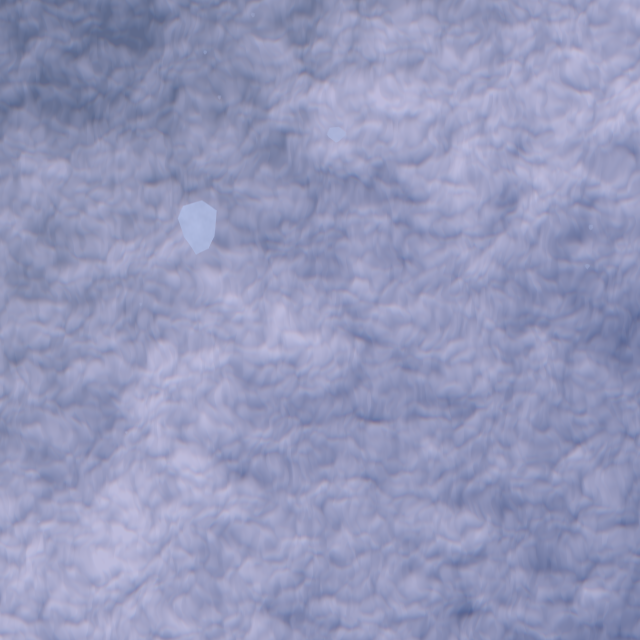
A Shadertoy shader for this texture:

```glsl
// Soft lavender-grey cloud of small ragged puffs, with a few pale flakes drifting over it.

const vec3 SHADOW_BLUE = vec3(0.410, 0.448, 0.610);
const vec3 SHADOW_SLATE = vec3(0.425, 0.462, 0.595);
const vec3 LIT_LILAC = vec3(0.695, 0.695, 0.825);
const vec3 FLAKE_PALE = vec3(0.670, 0.720, 0.870);

vec2 hash2(vec2 p) {
    vec3 q = fract(p.xyx * vec3(0.1031, 0.1030, 0.0973));
    q += dot(q, q.yzx + 33.33);
    return fract((q.xx + q.yz) * q.zy);
}

// Layered sines: slow, wandering variation in about -1..1
float waves(vec2 p, float seed) {
    float sum = 0.0, amp = 0.5;
    for (int i = 0; i < 4; i++) {
        sum += amp * sin(p.x + seed + 1.3 * sin(p.y + seed * 1.7));
        p = mat2(0.8, 0.6, -0.6, 0.8) * p * 1.8;
        amp *= 0.6;
    }
    return sum;
}

// Smooth cellular noise: x = rounded puff height, y = blended tone of the cells
vec2 puffs(vec2 p, float sharpness) {
    vec2 cell = floor(p), f = fract(p);
    float total = 0.0, tone = 0.0;
    for (int y = -1; y <= 1; y++)
    for (int x = -1; x <= 1; x++) {
        vec2 o = vec2(x, y);
        vec2 d = o + hash2(cell + o) - f;
        float w = exp(-sharpness * dot(d, d));
        total += w;
        tone += w * hash2(cell + o + 57.0).x;
    }
    return vec2(1.0 + log(total) / sharpness, tone / total);
}

// Three sizes of puff stacked together
vec2 relief(vec2 p) {
    return 0.40 * puffs(p * vec2(14.0, 16.0), 7.0)
         + 0.36 * puffs(p * vec2(29.0, 32.0) + 9.0, 7.0)
         + 0.24 * puffs(p * vec2(64.0, 60.0) + 31.0, 6.0);
}

// Signed distance across the bright diagonal bank
float bankDistance(vec2 uv) {
    return dot(uv - vec2(0.55, 0.50), vec2(-0.67, 0.74));
}

float cloudTone(vec2 uv) {
    vec2 p = uv + 0.012 * vec2(waves(uv * 23.0, 1.0), waves(uv * 25.0, 4.0));
    float d = bankDistance(uv) + 0.06 * waves(uv * 9.0, 6.0);
    float bank = exp(-d * d / 0.16);
    vec2 puff = relief(p);
    float lit = puff.x - relief(p + vec2(-0.003, 0.008)).x;
    float blotch = puffs(p * 5.5 + 3.0, 6.0).y;
    float fibre = puffs(p * vec2(170.0, 75.0), 6.0).y;
    return 0.23 + 0.50 * bank + 0.10 * waves(uv * 6.0, 2.5)
         + 0.60 * (puff.x - 0.85) + 0.95 * lit
         + 0.65 * (puff.y - 0.5) + 0.52 * (blotch - 0.5)
         + 0.16 * (fibre - 0.5);
}

// Irregular convex chip, tapering downwards
float flakeDistance(vec2 p, float radius, float seed) {
    p.x /= 0.85 + 0.25 * clamp(p.y / radius, -1.0, 1.0);
    float d = -radius;
    for (int i = 0; i < 8; i++) {
        vec2 h = hash2(vec2(float(i), seed));
        float a = (float(i) + 0.5 * h.x) * 0.7854;
        d = max(d, dot(p, vec2(cos(a), sin(a))) - radius * (0.8 + 0.25 * h.y));
    }
    return d;
}

vec3 addFlake(vec3 color, vec2 p, float radius, float seed, float opacity) {
    float cover = 1.0 - smoothstep(-0.0015, 0.0015, flakeDistance(p, radius, seed));
    float grain = 0.02 * waves(p * 110.0, seed);
    return mix(color, FLAKE_PALE + grain, cover * opacity);
}

void mainImage(out vec4 fragColor, in vec2 fragCoord) {
    vec2 uv = fragCoord / iResolution.y;

    // Cloud, with a slight vertical colour fringe
    vec2 fringe = vec2(0.0, 0.0018);
    vec3 tone = vec3(cloudTone(uv - fringe), cloudTone(uv), cloudTone(uv + fringe));
    vec3 shadow = mix(SHADOW_BLUE, SHADOW_SLATE, smoothstep(0.0, 0.4, bankDistance(uv)));
    vec3 color = mix(shadow, LIT_LILAC, clamp(tone, -0.2, 1.15));

    // One large flake, one small flake and scattered specks
    color = addFlake(color, (uv - vec2(0.310, 0.645)) * vec2(1.2, 0.9), 0.040, 3.0, 0.90);
    color = addFlake(color, (uv - vec2(0.526, 0.790)) * vec2(0.9, 1.2), 0.015, 8.0, 0.65);
    for (int i = 0; i < 9; i++) {
        vec2 h = hash2(vec2(float(i) + 21.0, 5.0));
        float radius = 0.002 + 0.004 * h.x * h.y;
        color = addFlake(color, uv - h, radius, float(i), 0.35);
    }

    fragColor = vec4(color, 1.0);
}
```
